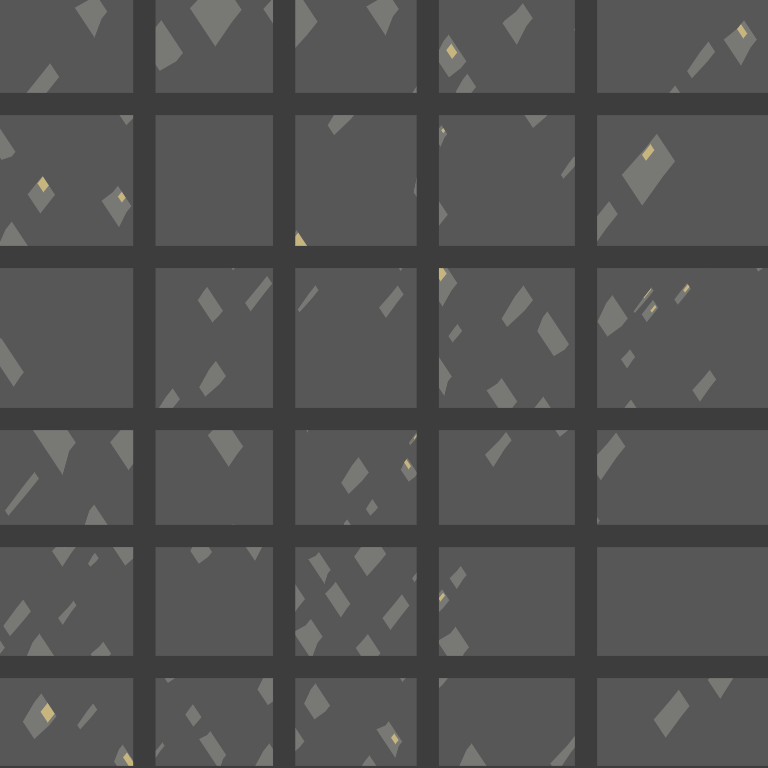
Give the GLSL for this pattern, as a Shadertoy shader.

```glsl
#define STREET_HALF_WIDTH 0.0145
#define STREET_COLOR vec3(0.24)
#define BLOCK_COLOR vec3(0.34)
#define SHARD_COLOR vec3(0.47, 0.47, 0.46)
#define GOLD_COLOR vec3(0.78, 0.71, 0.50)
#define SHARD_SPACING vec2(0.052, 0.098)
#define SHARD_DENSITY vec2(0.08, 0.85)
#define GOLD_CHANCE 0.27
#define MAX_TAPER 0.4

// Street centre lines as fractions of the canvas
const float columnLines[4] = float[](0.188, 0.370, 0.557, 0.763);
const float rowLines[6] = float[](-0.0117, 0.1315, 0.3021, 0.4544, 0.6654, 0.8646);

// Slanted axes of the shard lattice
const mat2 grain = mat2(0.62, 0.78, 0.55, -0.83);

vec4 hash4(vec3 seed) {
    vec4 p = fract(vec4(seed.xyz, seed.x + seed.z) * vec4(0.1031, 0.1030, 0.0973, 0.1099));
    p += dot(p, p.wzxy + 33.33);
    return fract((p.xxyz + p.yzzw) * p.zywx);
}

float coverage(float dist, float pixel) {
    return 1.0 - smoothstep(-0.6 * pixel, 0.6 * pixel, dist);
}

// Signed distance to the nearest street; also counts the block's column and row
float streetDistance(vec2 uv, out vec2 block) {
    float nearest = 1.0;
    block = vec2(0.0);
    for (int i = 0; i < 4; i++) {
        nearest = min(nearest, abs(uv.x - columnLines[i]));
        block.x += step(columnLines[i], uv.x);
    }
    for (int i = 0; i < 6; i++) {
        nearest = min(nearest, abs(uv.y - rowLines[i]));
        block.y += step(rowLines[i], uv.y);
    }
    return nearest - STREET_HALF_WIDTH;
}

// Tapered shards scattered on a slanted lattice, some with a gold chip
vec3 paintBlock(vec2 uv, vec2 block, float pixel) {
    vec4 blockRandom = hash4(vec3(block, 7.0));
    float spacing = mix(SHARD_SPACING.x, SHARD_SPACING.y, blockRandom.x);
    float density = mix(SHARD_DENSITY.x, SHARD_DENSITY.y, blockRandom.y);

    vec2 lattice = inverse(grain) * uv / spacing + 20.0 + blockRandom.zw;
    vec2 cell = floor(lattice);
    float seed = block.x + 8.0 * block.y;
    vec4 shape = hash4(vec3(cell, seed + 11.0));
    vec4 chance = hash4(vec3(cell, seed + 83.0));
    vec4 chip = hash4(vec3(cell, seed + 157.0));

    // Shard, shifted but kept inside its cell
    vec2 halfSize = mix(vec2(0.12, 0.04), vec2(0.38, 0.32), shape.xy);
    vec2 shift = (shape.zw - 0.5) * (0.9 - 2.0 * halfSize);
    vec2 local = fract(lattice) - 0.5 - shift;
    float taper = (chance.z - 0.5) * 2.0 * MAX_TAPER;
    float along = clamp(local.x / halfSize.x, -1.0, 1.0);
    vec2 edge = abs(local) - halfSize * vec2(1.0, 1.0 + taper * min(along, 0.3));
    float shardDist = max(edge.x, edge.y) * spacing;

    // Gold chip, clipped to the shard's upper end
    vec2 chipCenter = halfSize * mix(vec2(0.2, -0.8), vec2(0.9, 0.4), chip.xy);
    vec2 chipSize = halfSize * mix(vec2(0.2), vec2(0.5, 0.6), chip.zw);
    vec2 chipEdge = abs(local - chipCenter) - chipSize;
    float goldDist = max(shardDist, max(chipEdge.x, chipEdge.y) * spacing);

    float present = step(chance.x, density);
    float gilded = present * step(chance.y, GOLD_CHANCE);
    vec3 color = mix(BLOCK_COLOR, SHARD_COLOR, present * coverage(shardDist, pixel));
    return mix(color, GOLD_COLOR, gilded * coverage(goldDist, pixel));
}

void mainImage(out vec4 fragColor, in vec2 fragCoord) {
    vec2 uv = fragCoord / iResolution.xy;
    float pixel = 1.0 / min(iResolution.x, iResolution.y);
    vec2 block;
    float street = streetDistance(uv, block);
    vec3 color = paintBlock(uv, block, pixel);
    color = mix(color, STREET_COLOR, coverage(street, pixel));
    fragColor = vec4(color, 1.0);
}
```
